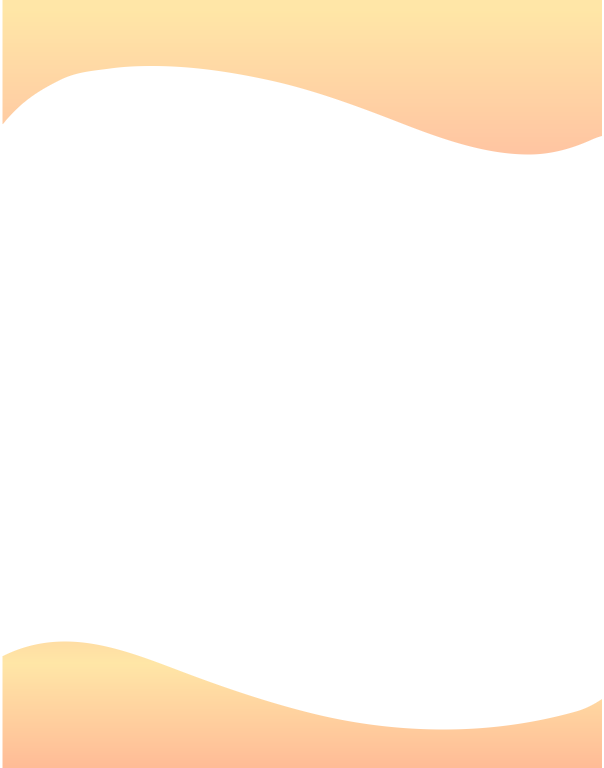
A Shadertoy shader for this background:

```glsl
// Layout units: the canvas always spans PAGE, whatever its resolution
const vec2 PAGE = vec2(603.0, 768.0);
const vec2 SIDES = vec2(2.5, 601.0);

const vec3 PAPER = vec3(1.0);
const vec3 YELLOW = vec3(1.0, 0.902, 0.653);
const vec3 PEACH = vec3(1.0, 0.77, 0.635);
const vec3 CORAL = vec3(1.0, 0.735, 0.59);

// Heights where each gradient is yellow (x) and fully warm (y)
const vec2 TOP_FADE = vec2(757.0, 613.0);
const vec2 BOTTOM_FADE = vec2(105.0, 0.0);

// Wave knots: x, height, slope
const int TOP_COUNT = 9;
const vec3 TOP_WAVE[TOP_COUNT] = vec3[](
    vec3(3.0, 644.0, 1.25), vec3(60.0, 688.0, 0.5), vec3(110.0, 699.5, 0.14),
    vec3(152.0, 702.0, 0.0), vec3(270.0, 687.5, -0.22), vec3(400.0, 645.0, -0.39),
    vec3(528.0, 613.5, 0.0), vec3(590.0, 628.0, 0.45), vec3(601.0, 632.0, 0.25));

const int BOTTOM_COUNT = 7;
const vec3 BOTTOM_WAVE[BOTTOM_COUNT] = vec3[](
    vec3(3.0, 112.0, 0.5), vec3(65.0, 126.5, 0.0), vec3(180.0, 97.0, -0.38),
    vec3(310.0, 55.0, -0.25), vec3(443.0, 38.5, 0.0), vec3(575.0, 56.5, 0.28),
    vec3(601.0, 69.0, 0.68));

// Cubic Hermite height between two knots
float hermite(vec3 a, vec3 b, float x) {
    float span = b.x - a.x;
    float t = clamp((x - a.x) / span, 0.0, 1.0);
    float s = 1.0 - t;
    return mix(a.y, b.y, t * t * (3.0 - 2.0 * t))
         + span * t * s * (a.z * s - b.z * t);
}

float topHeight(float x) {
    float height = TOP_WAVE[0].y;
    for (int i = 0; i < TOP_COUNT - 1; i++) {
        if (x >= TOP_WAVE[i].x) height = hermite(TOP_WAVE[i], TOP_WAVE[i + 1], x);
    }
    return height;
}

float bottomHeight(float x) {
    float height = BOTTOM_WAVE[0].y;
    for (int i = 0; i < BOTTOM_COUNT - 1; i++) {
        if (x >= BOTTOM_WAVE[i].x) height = hermite(BOTTOM_WAVE[i], BOTTOM_WAVE[i + 1], x);
    }
    return height;
}

// Smooth coverage of the positive side of an edge
float coverage(float dist, float pixel) {
    return clamp(dist / pixel + 0.5, 0.0, 1.0);
}

float fade(vec2 range, float y) {
    return (y - range.x) / (range.y - range.x);
}

void mainImage(out vec4 fragColor, in vec2 fragCoord) {
    vec2 pos = fragCoord / iResolution.xy * PAGE;
    vec2 pixel = PAGE / iResolution.xy;

    // Vertical distances to the waves, corrected by their local slope
    float top = topHeight(pos.x);
    float bottom = bottomHeight(pos.x);
    float topSlope = (topHeight(pos.x + 1.0) - topHeight(pos.x - 1.0)) * 0.5;
    float bottomSlope = (bottomHeight(pos.x + 1.0) - bottomHeight(pos.x - 1.0)) * 0.5;
    float topMask = coverage((pos.y - top) / length(vec2(1.0, topSlope)), pixel.y);
    float bottomMask = coverage((bottom - pos.y) / length(vec2(1.0, bottomSlope)), pixel.y);

    // Gradients; the lower one reflects above its yellow line
    vec3 topColor = mix(YELLOW, PEACH, clamp(fade(TOP_FADE, pos.y), 0.0, 1.0));
    vec3 bottomColor = mix(YELLOW, CORAL, min(abs(fade(BOTTOM_FADE, pos.y)), 1.0));

    // Narrow paper margins at both sides
    float inside = coverage(pos.x - SIDES.x, pixel.x) * coverage(SIDES.y - pos.x, pixel.x);

    vec3 color = mix(PAPER, topColor, topMask * inside);
    color = mix(color, bottomColor, bottomMask * inside);
    fragColor = vec4(color, 1.0);
}
```
